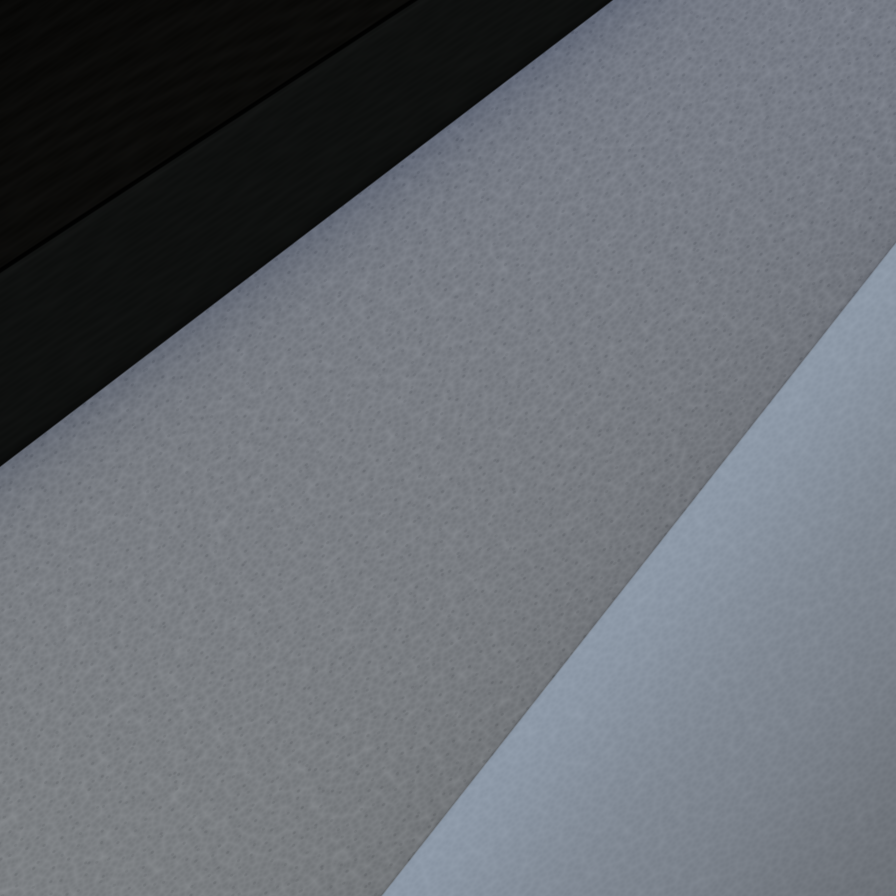
This texture is drawn by a Shadertoy shader. Its source:

```glsl
// Three diagonal surfaces: dark grained wood at upper left, a matte grey
// band across the middle, and a softly lit blue-grey panel at lower right.
// Signed line distances place the edges; cellular noise gives the grain.

#define WOOD_COLOR vec3(0.058, 0.064, 0.061)
#define BAND_COLOR vec3(0.488, 0.503, 0.528)
#define PANEL_COLOR vec3(0.475, 0.500, 0.535)
#define GLOW_COLOR vec3(0.085, 0.108, 0.132)
#define GRAIN_SCALE 170.0
#define GRAIN_AMOUNT 0.050
#define GLOW_WIDTH 0.17
#define SHADOW_WIDTH 0.035

vec2 hash2(vec2 p) {
    vec3 q = fract(p.xyx * vec3(0.1031, 0.1030, 0.0973));
    q += dot(q, q.yzx + 33.33);
    return fract((q.xx + q.yz) * q.zy);
}

// Distance to the nearest scattered cell point
float cellular(vec2 p) {
    vec2 cell = floor(p);
    vec2 local = fract(p);
    float nearest = 4.0;
    for (int y = -1; y <= 1; y++) {
        for (int x = -1; x <= 1; x++) {
            vec2 offset = vec2(float(x), float(y));
            vec2 delta = offset + hash2(cell + offset) - local;
            nearest = min(nearest, dot(delta, delta));
        }
    }
    return sqrt(nearest);
}

// Signed distance to a line through a and b, positive on its left
float lineSide(vec2 p, vec2 a, vec2 b) {
    vec2 along = normalize(b - a);
    return dot(p - a, vec2(-along.y, along.x));
}

// Coordinates along and across a direction
vec2 alignTo(vec2 p, vec2 direction) {
    vec2 d = normalize(direction);
    return vec2(dot(p, d), dot(p, vec2(-d.y, d.x)));
}

vec3 shadeWood(vec2 p, float groove, float edge, float blur) {
    float upper = smoothstep(-blur, blur, groove);
    vec3 color = mix(WOOD_COLOR, vec3(0.043, 0.042, 0.037), upper);
    color *= mix(1.0, 0.72, smoothstep(0.05, 0.32, groove));

    // Fine fibres and broader wavy streaks
    vec2 q = alignTo(p, vec2(0.83, 0.56));
    float fibre = cellular(q * vec2(22.0, 190.0)) - 0.5;
    vec2 s = alignTo(p, vec2(0.93, 0.36));
    float wave = sin(s.y * 260.0 + 3.0 * sin(s.x * 9.0) + 2.0 * sin(s.y * 41.0));
    color += 0.016 * fibre + 0.005 * wave * upper;

    // Groove with a faint lit lip, then the dark outer rim
    color += 0.014 * exp(-abs(groove + 0.007) / 0.004);
    color *= 1.0 - 0.9 * (1.0 - smoothstep(0.0012, 0.0012 + 2.0 * blur, abs(groove)));
    color *= 1.0 - 0.5 * exp(-max(edge, 0.0) / 0.006);
    return color;
}

vec3 shadeBand(vec2 p, float edge, float panel) {
    vec3 color = BAND_COLOR;
    color += vec3(-0.008, -0.003, 0.014) * smoothstep(0.45, 1.0, p.y);
    color += vec3(0.008, 0.007, -0.004) * (1.0 - smoothstep(0.0, 0.6, p.y));

    // Contact shadow by the wood, gentle falloff by the panel
    float shadow = exp(min(edge, 0.0) / SHADOW_WIDTH);
    color -= vec3(0.090, 0.082, 0.060) * shadow;
    color -= vec3(0.036, 0.037, 0.038) * exp(min(panel, 0.0) / 0.10);
    return color;
}

vec3 shadePanel(vec2 p, float panel) {
    float glow = exp(-pow(max(panel, 0.0) / GLOW_WIDTH, 1.5));
    vec3 color = PANEL_COLOR + GLOW_COLOR * glow;
    float corner = smoothstep(0.22, 0.46, panel) * (1.0 - 0.5 * p.y);
    return color - vec3(0.045, 0.052, 0.062) * corner;
}

void mainImage(out vec4 fragColor, in vec2 fragCoord) {
    vec2 p = fragCoord / iResolution.xy;
    float blur = max(1.0 / iResolution.y, 0.0012);

    float edge = lineSide(p, vec2(0.0, 0.479), vec2(0.684, 1.0));
    float groove = lineSide(p, vec2(0.0, 0.698), vec2(0.462, 1.0));
    float panel = -lineSide(p, vec2(0.426, 0.0), vec2(1.0, 0.729));

    vec3 band = shadeBand(p, edge, panel);
    vec3 lit = shadePanel(p, panel);
    float panelMask = smoothstep(-blur, blur, panel);
    vec3 color = mix(band, lit, panelMask);

    // Thin seam where the panel meets the band
    color -= 0.06 * exp(-abs(panel + 0.001) / 0.0015);

    // Stretched speckle at two sizes, with sparse darker pits
    vec2 q = alignTo(p, vec2(0.75, 0.66)) * vec2(0.75, 1.1);
    float grain = cellular(q * GRAIN_SCALE) - 0.5;
    grain += 0.6 * (cellular(q * GRAIN_SCALE * 0.47 + 17.0) - 0.5);
    float pit = 1.0 - smoothstep(0.05, 0.16, cellular(q * GRAIN_SCALE * 0.4 + 41.0));
    color += GRAIN_AMOUNT * mix(1.0, 0.6, panelMask) * grain;
    color -= 0.035 * pit * (1.0 - panelMask);

    vec3 wood = shadeWood(p, groove, edge, blur);
    color = mix(color, wood, smoothstep(-blur, blur, edge));
    fragColor = vec4(clamp(color, 0.0, 1.0), 1.0);
}
```
